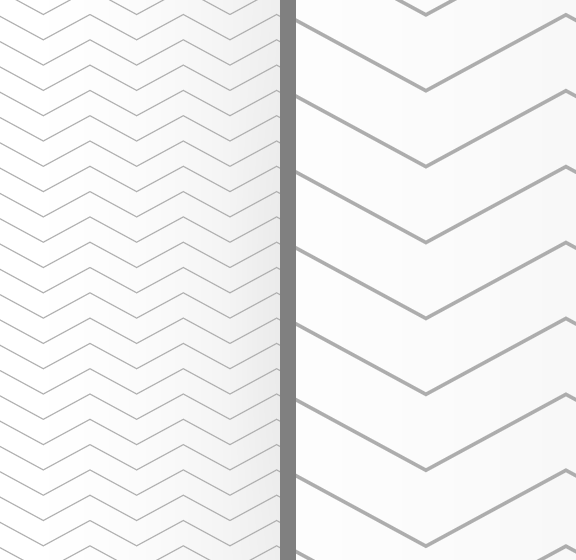
Left: the whole. Right: its middle third, enlarged.
A Shadertoy shader for this pattern:

```glsl
// Thin grey chevron lines, three zigzags across and about 22 rows down, on a
// white ground that shades softly to pale grey at the right. A triangle wave
// shifts each column, fract-style folding repeats the rows.

const float ROW_STEP = 0.09036; // row spacing, in canvas widths
const float ZIGZAGS = 3.0;

// Perpendicular distance to the nearest chevron line; y runs down from the top
float chevronDistance(vec2 p) {
    float wave = abs(2.0 * fract(p.x * ZIGZAGS - 0.464) - 1.0);
    float row = (p.y - 0.0518) / ROW_STEP - wave;
    float slope = 2.0 * ZIGZAGS * ROW_STEP;
    return abs(row - round(row)) * ROW_STEP / sqrt(1.0 + slope * slope);
}

// White at the left, with a slightly deeper shade at the middle of the right edge
float groundShade(vec2 uv) {
    float edge = smoothstep(0.78, 1.0, uv.x);
    float middle = 1.0 - smoothstep(0.1, 0.55, abs(uv.y - 0.45));
    return 1.0 - 0.065 * uv.x * uv.x - 0.014 * edge * middle;
}

void mainImage(out vec4 fragColor, in vec2 fragCoord) {
    vec2 uv = fragCoord / iResolution.xy;
    float pixel = 1.0 / iResolution.x;
    vec2 p = vec2(fragCoord.x, iResolution.y - fragCoord.y) * pixel;

    // Line coverage over one pixel
    float halfWidth = 0.0022;
    float line = clamp((halfWidth - chevronDistance(p)) / pixel + 0.5, 0.0, 1.0);

    float grey = mix(groundShade(uv), 0.68, line);
    fragColor = vec4(vec3(grey), 1.0);
}
```
